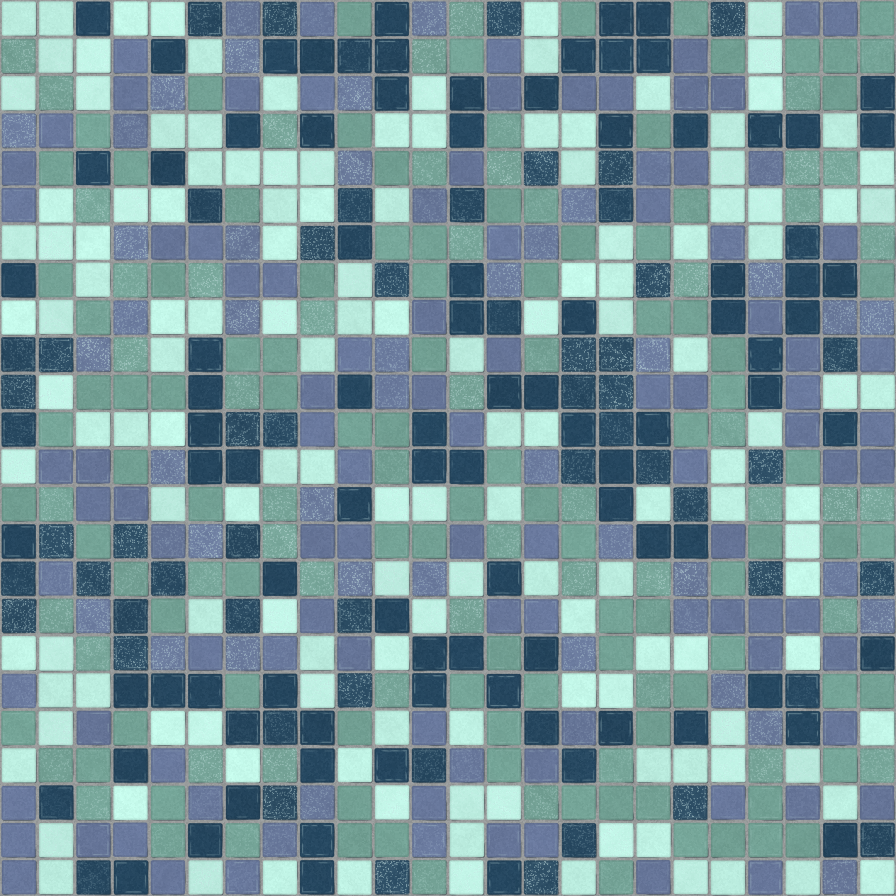
Give the GLSL for this pattern, as a Shadertoy shader.

```glsl
// Glazed square mosaic tiles in four sea colours, set in grey grout.

const float TILES       = 24.0;   // tiles across and down
const float HALF_TILE   = 0.459;  // half width of a tile, in cells
const float CORNER      = 0.055;  // corner radius
const float JITTER      = 0.010;  // hand-set misplacement
const float RIM_INSET   = 0.070;  // glaze line distance from the edge
const float RIM_WIDTH   = 0.016;
const float GRAIN_SCALE = 22.0;   // speckles across one tile
const vec3 MINT  = vec3(0.750, 0.950, 0.895);
const vec3 TEAL  = vec3(0.450, 0.635, 0.585);
const vec3 BLUE  = vec3(0.405, 0.465, 0.605);
const vec3 NAVY  = vec3(0.145, 0.275, 0.370);
const vec3 GROUT = vec3(0.595, 0.605, 0.605);
const vec3 SHADE = vec3(0.200, 0.240, 0.270);
const vec3 FROST = vec3(0.740, 0.850, 0.850);

// Four independent random values per lattice point
vec4 hash4(vec2 p) {
    vec4 q = fract(p.xyxy * vec4(0.1031, 0.1030, 0.0973, 0.1099));
    q += dot(q, q.wzxy + 33.33);
    return fract((q.xxyz + q.yzzw) * q.zywx);
}

// Cellular noise: distance to the nearest point, and its random value
vec2 cellular(vec2 p) {
    vec2 base = floor(p);
    vec2 nearest = vec2(9.0, 0.0);
    for (int y = -1; y <= 1; y++)
    for (int x = -1; x <= 1; x++) {
        vec2 cell = base + vec2(x, y);
        vec4 rnd = hash4(cell);
        float dist = length(cell + rnd.xy - p);
        if (dist < nearest.x) nearest = vec2(dist, rnd.z);
    }
    return nearest;
}

// Soft blotches from layered sines, 0 to 1
float blotches(vec2 p) {
    float s = sin(p.x * 5.3 + 2.0 * sin(p.y * 3.1))
            + sin(p.y * 6.7 + 2.0 * sin(p.x * 4.3 + 1.0))
            + 0.6 * sin(dot(p, vec2(13.0, 11.0)));
    return 0.5 + s / 5.2;
}

float roundedBox(vec2 p, float halfSize, float radius) {
    vec2 q = abs(p) - halfSize + radius;
    return length(max(q, 0.0)) + min(max(q.x, q.y), 0.0) - radius;
}

vec3 glazeColour(float pick) {
    if (pick < 0.235) return MINT;
    if (pick < 0.500) return TEAL;
    if (pick < 0.755) return BLUE;
    return NAVY;
}

void mainImage(out vec4 fragColor, in vec2 fragCoord) {
    vec2 p = fragCoord / iResolution.y * TILES;
    float aa = 0.7 * TILES / iResolution.y;
    vec2 id = floor(p);
    vec4 look = hash4(id + 17.0);
    vec4 wear = hash4(id + 71.0);

    // Tile shape, slightly misplaced
    vec2 local = fract(p) - 0.5 - (wear.xy - 0.5) * 2.0 * JITTER;
    float tile = roundedBox(local, HALF_TILE, CORNER);
    float shadow = roundedBox(local - vec2(0.018, -0.018), HALF_TILE, CORNER);

    vec2 grain = cellular(p * GRAIN_SCALE);
    float patchy = blotches(p + look.zw * 9.0);

    // Grout with a broken shadow at the lower right of each tile
    vec3 colour = GROUT + 0.07 * (grain.y - 0.5);
    float shadowAmount = 0.65 * smoothstep(0.3, 0.7, blotches(p * 0.8 + 4.0));
    colour = mix(colour, SHADE, shadowAmount * smoothstep(aa, -aa, shadow));

    // Glaze with its own tone and fine grain
    vec3 base = glazeColour(look.x);
    float darkness = 1.0 - base.g;
    vec3 glaze = base * (1.0 + 0.07 * (look.y - 0.5) + 0.03 * (patchy - 0.5));
    glaze += 0.035 * (grain.y - 0.5);

    // Pale speckles, dense on worn tiles only
    float worn = smoothstep(0.45, 1.0, wear.z) * (0.5 + patchy);
    float speck = smoothstep(0.65, 0.2, grain.x) * smoothstep(0.5, 0.85, grain.y);
    glaze = mix(glaze, FROST, 0.42 * worn * speck);
    glaze = mix(glaze, FROST, 0.07 * worn);

    // Darker bevel, then a broken pale line along the rim
    glaze *= 1.0 - 0.09 * smoothstep(-RIM_INSET, 0.0, tile);
    float rim = smoothstep(RIM_WIDTH + aa, RIM_WIDTH - aa, abs(tile + RIM_INSET));
    float broken = smoothstep(0.3, 0.65, blotches(p * 1.7 + look.w * 5.0));
    float rimAmount = (0.12 + 0.40 * wear.w) * darkness * broken;
    glaze = mix(glaze, FROST, rim * rimAmount);

    colour = mix(colour, glaze, smoothstep(aa, -aa, tile));
    fragColor = vec4(clamp(colour, 0.0, 1.0), 1.0);
}
```
